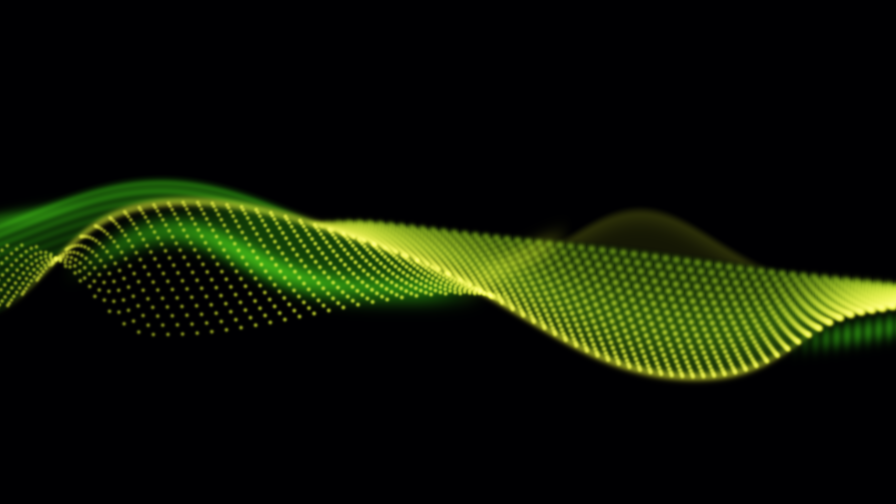
Give the GLSL for this background, as a Shadertoy shader.

```glsl
// Twisting ribbons of glowing yellow and green dots on black.
#define ROWS 20
#define LEFT_SPACING 0.029
#define RIGHT_SPACING 0.021
#define DOT_RADIUS 0.0042
#define DOT_GAIN 0.95
#define CREST_GLOW 0.5
#define YELLOW vec3(0.95, 1.0, 0.16)
#define LIME vec3(0.50, 0.72, 0.08)
#define GREEN vec3(0.20, 0.80, 0.06)
#define OLIVE vec3(0.30, 0.33, 0.04)

float hump(float x, float center, float width) {
    float d = (x - center) / width;
    return exp(-d * d);
}

// Soft-edged fill between two heights
float band(float y, float low, float high, float soft) {
    return smoothstep(low - soft, low + soft, y)
         * (1.0 - smoothstep(high - soft, high + soft, y));
}

// Window along x that fades in and out
float span(float x, float start, float end, float soft) {
    return band(x, start, end, soft);
}

// Ribbon edges, as heights over x
float crest(float x) {
    return 0.425 + 0.175 * cos(3.1416 * (x - 0.37))
         - 0.11 * hump(x, 0.0, 0.145)
         + 0.044 * hump(x, 0.94, 0.24)
         + 0.047 * hump(x, 1.66, 0.12);
}

float lowerEdge(float x) {
    return 0.327 + 0.09 * smoothstep(0.33, 0.92, x)
         + 0.19 * (1.0 - smoothstep(0.05, 0.3, x));
}

float upperEdge(float x) {
    return 0.5625 - 0.122 * (x - 0.72)
         + 0.007 * hump(x, 1.25, 0.25) - 0.02 * hump(x, 0.58, 0.1);
}

float greenTop(float x)  { return 0.46 + 0.184 * hump(x, 0.32, 0.4); }
float greenCore(float x) { return 0.42 + 0.122 * hump(x, 0.34, 0.2); }
float backHill(float x)  { return 0.43 + 0.153 * hump(x, 1.27, 0.21); }

// Rows of dots from the crest to the far edge, packed tightly at the crest
vec3 dotSheet(vec2 p, bool isRight) {
    float spacing = isRight ? RIGHT_SPACING : LEFT_SPACING;
    float shear = isRight ? -0.10 : 0.15;
    vec3 light = vec3(0.0);
    for (int i = 0; i < ROWS; i++) {
        float v = pow((float(i) + 0.5) / float(ROWS), 1.4);
        float x = (floor((p.x - shear * v) / spacing) + 0.5) * spacing + shear * v;
        float far = isRight ? upperEdge(x) : lowerEdge(x);
        vec2 offset = p - vec2(x, mix(crest(x), far, v));
        float blur = isRight ? 1.0 + 0.7 * v + 0.5 * smoothstep(1.5, 1.75, x) : 0.9;
        float radius = DOT_RADIUS * blur;
        float fade = isRight ? smoothstep(0.6, 0.74, x)
                             : 1.0 - smoothstep(0.9, 1.04, x);
        fade *= isRight ? 1.0 - 0.45 * v : 0.55 + 0.45 * smoothstep(0.3, 0.75, x);
        vec3 tint = mix(YELLOW, LIME, isRight ? v : 0.3 * v);
        light += tint * fade * exp(-dot(offset, offset) / (radius * radius));
    }
    return light * DOT_GAIN;
}

void mainImage(out vec4 fragColor, in vec2 fragCoord) {
    vec2 p = fragCoord / iResolution.y;
    float x = p.x, y = p.y;
    float ridge = crest(x), top = upperEdge(x), core = greenCore(x);
    vec3 light = vec3(0.0, 0.0, 0.006);

    // Dim hill behind the right sheet
    float hill = backHill(x);
    light += OLIVE * 0.5 * band(y, top, hill, 0.012) * span(x, 1.08, 1.52, 0.06)
           * (0.45 + 0.55 * hump(y, hill, 0.03));

    // Blurred green veil over the left crest, with fine streaks
    float veilTop = greenTop(x);
    float depth = veilTop - y;
    float streaks = 0.85 + 0.15 * sin(depth * 330.0);
    float veil = band(y, ridge, veilTop, 0.012) * (1.0 - smoothstep(0.5, 0.7, x));
    light += GREEN * veil * streaks * (0.13 + 0.5 * exp(-abs(depth - 0.015) * 22.0));
    light += GREEN * 0.4 * hump(y, 0.562 + 0.2 * x, 0.016) * (1.0 - smoothstep(0.0, 0.2, x));

    // Green core beneath the crest and the haze between them
    float coreFade = span(x, 0.19, 0.9, 0.08);
    light += GREEN * coreFade * hump(y, core, 0.026)
           * (0.4 + 0.5 * hump(x, 0.51, 0.16));
    light += GREEN * 0.28 * band(y, core, ridge, 0.012) * span(x, 0.42, 0.95, 0.1);

    // Haze inside the right sheet
    float v = (y - ridge) / max(top - ridge, 0.01);
    float haze = band(y, ridge, top, 0.01) * smoothstep(0.62, 0.78, x);
    light += mix(GREEN, LIME, 0.45) * haze * (0.17 + 0.22 * hump(v, 0.4, 0.3));
    light += OLIVE * 0.7 * hump(y, 0.433 + 0.5 * (x - 0.926), 0.025) * span(x, 0.94, 1.1, 0.04);

    // Soft green tail at the right end
    float tail = hump(y, 0.352 - 0.17 * (1.778 - x), 0.022) * smoothstep(1.53, 1.7, x);
    light += GREEN * tail * (0.45 + 0.12 * sin(x * 300.0));

    // Glowing crest line and the dots
    float crestFade = span(x, 0.1, 1.55, 0.12);
    light += YELLOW * CREST_GLOW * crestFade * hump(y, ridge, 0.009);
    light += dotSheet(p, false) + dotSheet(p, true);

    fragColor = vec4(1.0 - exp(-1.25 * light), 1.0);
}
```
